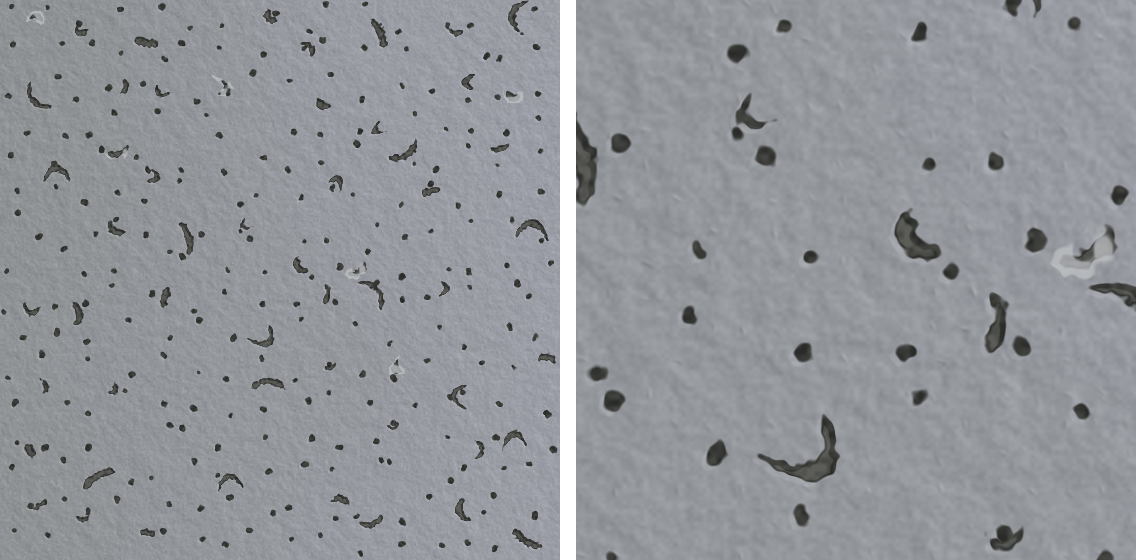
Left: the whole. Right: its middle third, enlarged.
Write a three.js fragment shader that draws this texture.

```glsl
varying vec2 vUv;

const vec3 PAINT_LEFT = vec3(0.560, 0.573, 0.583);
const vec3 PAINT_RIGHT = vec3(0.608, 0.618, 0.650);
const vec3 CHIP_WHITE = vec3(0.74, 0.75, 0.76);
const vec3 HOLE_FLOOR = vec3(0.36, 0.365, 0.345);
const vec3 HOLE_SHADOW = vec3(0.165, 0.17, 0.16);

const vec2 LIGHT_DIR = vec2(0.75, 0.66);
const float PIN_CELLS = 16.0;
const float PIN_SHARE = 0.95;
const float PIN_RADIUS = 0.0048;
const float WORM_CELLS = 8.0;
const float WORM_SHARE = 0.86;
const float WORM_WIDTH = 0.0052;
const float CHIPPED_SHARE = 0.08;
const float FLECK_CELLS = 52.0;
const float FLECK_SHARE = 0.55;
const float FLECK_GAIN = 0.085;
const float RAGGEDNESS = 0.0065;
const float EDGE_SOFT = 0.0012;
const float RELIEF_STEP = 0.003;
const float RELIEF_GAIN = 0.21;
const float GRAIN_GAIN = 0.035;

vec3 hash3(vec2 cell, float seed) {
  vec3 q = fract(vec3(cell.xyx + seed) * vec3(0.1031, 0.1030, 0.0973));
  q += dot(q, q.yxz + 33.33);
  return fract((q.xxy + q.yzz) * q.zyx);
}

float noise(vec2 p) {
  vec2 i = floor(p), f = fract(p);
  f = f * f * (3.0 - 2.0 * f);
  float low = mix(hash3(i, 7.0).x, hash3(i + vec2(1.0, 0.0), 7.0).x, f.x);
  float high = mix(hash3(i + vec2(0.0, 1.0), 7.0).x, hash3(i + 1.0, 7.0).x, f.x);
  return mix(low, high, f.y);
}

vec2 rotate(vec2 p, float angle) {
  float c = cos(angle), s = sin(angle);
  return vec2(c * p.x + s * p.y, c * p.y - s * p.x);
}

// Rounded stroke along x, bent into an arc
float bentStroke(vec2 p, float halfLength, float bend, float radius) {
  p.y += bend * (p.x * p.x / halfLength - 0.4 * halfLength);
  p.x -= clamp(p.x, -halfLength, halfLength);
  return length(p) - radius;
}

// x: distance to the nearest pinhole, y: to the nearest worm, z: that worm's chip flag
vec3 holes(vec2 p) {
  float rag = 0.6 * noise(p * 210.0) + 0.4 * noise(p * 95.0) - 0.5;
  vec3 result = vec3(1.0, 1.0, 0.0);
  for (int y = -1; y <= 1; y++) {
    for (int x = -1; x <= 1; x++) {
      vec2 offset = vec2(float(x), float(y));

      vec2 cell = floor(p * PIN_CELLS) + offset;
      vec3 place = hash3(cell, 21.0), form = hash3(cell, 58.0);
      vec2 q = p - (cell + 0.08 + 0.84 * place.xy) / PIN_CELLS;
      float radius = PIN_RADIUS * mix(0.7, 1.12, form.x);
      float pin = bentStroke(rotate(q, 6.283 * form.y), 0.0022 * form.z + 0.0002, 0.0, radius);
      if (place.z < PIN_SHARE) result.x = min(result.x, pin);

      cell = floor(p * WORM_CELLS) + offset;
      place = hash3(cell, 103.0);
      form = hash3(cell, 147.0);
      vec3 shape = hash3(cell, 190.0);
      q = p - (cell + 0.1 + 0.8 * place.xy) / WORM_CELLS;
      float halfLength = mix(0.006, 0.026, form.x * form.x);
      float width = WORM_WIDTH * mix(0.8, 1.35, shape.x);
      float worm = bentStroke(rotate(q, 3.1416 * form.y), halfLength, 1.5 * (form.z - 0.5), width);
      if (place.z < WORM_SHARE && worm < result.y)
        result.yz = vec2(worm, step(shape.y, CHIPPED_SHARE));
    }
  }
  result.xy += RAGGEDNESS * rag * vec2(0.75, 1.3);
  return result;
}

float height(vec2 p) {
  return 0.5 * noise(p * 48.0) + 0.35 * noise(p * 105.0 + 9.0) + 0.2 * noise(p * 230.0 + 4.0);
}

// Small raised paint flakes: lit on one flank, shaded on the other
float flecks(vec2 p) {
  vec2 cell = floor(p * FLECK_CELLS);
  vec3 place = hash3(cell, 233.0), form = hash3(cell, 271.0);
  vec2 q = fract(p * FLECK_CELLS) - mix(vec2(0.35), vec2(0.65), place.xy);
  q = rotate(q, -0.9 + 1.3 * (form.x - 0.5)) / vec2(mix(0.1, 0.19, form.y), 0.075);
  return step(place.z, FLECK_SHARE) * (form.z + 0.3) * q.y * exp(-dot(q, q));
}

float inside(float d) {
  return 1.0 - smoothstep(-EDGE_SOFT, EDGE_SOFT, d);
}

void main() {
  vec2 p = vUv;

  // Painted ground with side light
  float tone = p.x + 0.12 * (p.y - 0.5) + 0.3 * (noise(p * 3.0) - 0.5);
  vec3 color = mix(PAINT_LEFT, PAINT_RIGHT, smoothstep(-0.1, 1.1, tone));
  color += RELIEF_GAIN * (height(p) - height(p + LIGHT_DIR * RELIEF_STEP));
  color += FLECK_GAIN * flecks(p) + GRAIN_GAIN * (noise(p * 400.0) - 0.5);

  // Lit rim on the side away from the light
  vec3 here = holes(p);
  vec3 lightward = holes(p + LIGHT_DIR * 0.004);
  float rim = inside(min(lightward.x, lightward.y));
  color += 0.045 * rim;
  float chip = here.z * inside(here.y - 0.006) * smoothstep(0.4, 0.65, noise(p * 85.0 + 3.0));
  color = mix(color, CHIP_WHITE, 0.8 * chip);

  // Hole floors, darkest under the wall that blocks the light
  float grit = noise(p * 260.0 + 5.0);
  float floorLight = 0.25 + 0.6 * inside(lightward.y + 0.001) * inside(here.y + 0.002);
  vec3 pit = mix(HOLE_SHADOW, HOLE_FLOOR, clamp(floorLight + 0.7 * (grit - 0.5), 0.0, 1.0));
  float cover = max(inside(here.x), inside(here.y) * (1.0 - 0.8 * chip));
  gl_FragColor = vec4(mix(color, pit, cover), 1.0);
}
```
